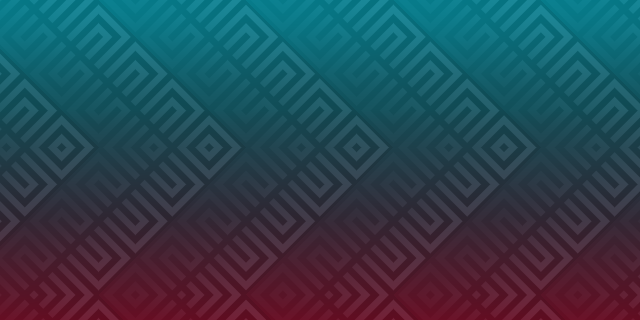
Give the GLSL for this background, as a Shadertoy shader.

```glsl
// Meander weave over a teal-to-crimson vertical gradient.
// The plane is folded into right-pointing chevrons, turned 45 degrees and cut
// into 8x8 tiles of nested hooks; each chevron fades away behind its edge.

const float LINE = 0.0288;                 // line width along x, in canvas heights
const vec2 DIAMOND = vec2(0.1927, 0.539);  // centre of the first full diamond
const float TILE = 8.0;                    // tile side, in line widths
const float STRIP = 16.0;                  // chevron width, in line widths

const vec3 TEAL = vec3(0.025, 0.50, 0.56);
const vec3 SLATE = vec3(0.075, 0.31, 0.35);
const vec3 PLUM = vec3(0.195, 0.16, 0.21);
const vec3 CRIMSON = vec3(0.41, 0.055, 0.14);

// Smooth vertical ramp, t = 0 at the top and 1 at the bottom
vec3 backdrop(float t) {
    vec3 c = mix(TEAL, SLATE, smoothstep(-0.04, 0.40, t));
    c = mix(c, PLUM, clamp((t - 0.34) / 0.34, 0.0, 1.0));
    return mix(c, CRIMSON, clamp((t - 0.68) / 0.32, 0.0, 1.0));
}

// 1 where v is negative, softened over the width w
float inside(float v, float w) {
    return 1.0 - smoothstep(-w, w, v);
}

// Stripes centred on the odd integers
float stripes(float v, float w) {
    return inside(abs(mod(v, 2.0) - 1.0) - 0.5, w);
}

float box(vec2 p, vec2 halfSize, float w) {
    vec2 d = abs(p) - halfSize;
    return inside(max(d.x, d.y), w);
}

// Nested arches, closed towards +x and open towards -x
float arches(vec2 q, float w) {
    return stripes(max(abs(q.y), q.x), w) * inside(-q.x - 3.5, w);
}

// Arches turned around, with two of their arms joined by a cap
float hook(vec2 q, float w) {
    float cap = box(q - vec2(3.0, 2.0), vec2(0.5, 1.5), w);
    return max(arches(vec2(-q.x, q.y), w), cap);
}

void mainImage(out vec4 fragColor, in vec2 fragCoord) {
    vec2 uv = fragCoord / iResolution.y;
    vec2 p = (uv - DIAMOND) / LINE;
    float w = 0.9 / (iResolution.y * LINE);

    // Mirror vertically, then rotate onto the diagonal axes
    float up = abs(mod(p.y + STRIP, 2.0 * STRIP) - STRIP);
    float across = mod(p.x + up + 12.0, STRIP) - 12.0;
    float along = mod(p.x - up + 0.5 * TILE, TILE) - 0.5 * TILE;

    // Arches lead each chevron, hooks trail behind
    float pattern = across > -0.5 * TILE
        ? arches(vec2(across, along), w)
        : hook(vec2(across + TILE, along), w);

    // Fade from the leading edge backwards
    float t = (across + 12.0) / STRIP;
    float strength = mix(0.22, 1.0, smoothstep(0.1, 0.95, t));

    // Pale lines over slightly shaded gaps
    vec3 col = backdrop(1.0 - uv.y);
    col *= 1.0 - 0.10 * strength * (1.0 - pattern);
    col = mix(col, vec3(0.85, 0.9, 1.0), 0.095 * strength * pattern);
    fragColor = vec4(col, 1.0);
}
```
